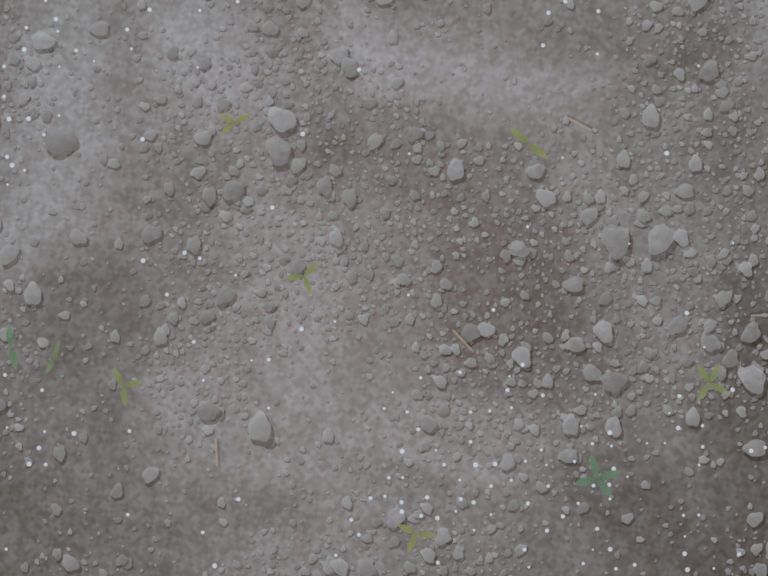
Write a WebGL 2 fragment shader that draws this texture.

```glsl
#version 300 es
precision highp float;
// Dry grey-brown soil with crumbs, pebbles, pale specks, straw and a few seedlings.
#define SOIL vec3(0.482, 0.472, 0.469)
#define STONE vec3(0.562, 0.552, 0.549)
#define SPECK vec3(0.80, 0.83, 0.88)
#define STRAW vec3(0.64, 0.57, 0.50)
#define LEAF_COOL vec3(0.36, 0.48, 0.39)
#define LEAF_WARM vec3(0.51, 0.53, 0.33)
#define RELIEF 0.29
#define GRAIN 0.085
#define SHADOW 0.23
#define SOFT 0.0019
#define SPROUTS 9
#define STRAWS 4

uniform vec2 u_resolution;
out vec4 fragColor;

float hash(vec2 p) {
  return fract(sin(dot(p, vec2(127.1, 311.7))) * 43758.5453);
}

vec2 hash2(vec2 p) {
  return vec2(hash(p), hash(p + 19.7));
}

float noise(vec2 p) {
  vec2 i = floor(p), f = fract(p);
  f = f * f * (3.0 - 2.0 * f);
  return mix(mix(hash(i), hash(i + vec2(1, 0)), f.x),
             mix(hash(i + vec2(0, 1)), hash(i + vec2(1, 1)), f.x), f.y);
}

float fbm(vec2 p) {
  float sum = 0.0, amp = 0.53;
  for (int i = 0; i < 4; i++) {
    sum += amp * noise(p);
    p = mat2(1.6, 1.2, -1.2, 1.6) * p + 7.3;
    amp *= 0.5;
  }
  return sum;
}

vec2 rotate(vec2 p, float a) {
  float c = cos(a), s = sin(a);
  return vec2(c * p.x + s * p.y, c * p.y - s * p.x);
}

float fill(float d) {
  return smoothstep(SOFT, -SOFT, d);
}

// Signed distance to an irregular, slightly stretched lump.
float lump(vec2 p, float r, float seed) {
  p = rotate(p, seed * 6.28) * vec2(0.87, 1.15);
  float a = atan(p.y, p.x + 1e-5);
  float wobble = 0.09 * sin(3.0 * a + seed * 40.0) + 0.05 * sin(5.0 * a + seed * 90.0);
  return length(p) - r * (1.0 + wobble);
}

// One layer of scattered stones, gathered into loose clusters.
vec3 stones(vec3 col, vec2 p, float cell, float amount, float seed) {
  vec2 base = floor(p / cell);
  for (int j = -1; j <= 1; j++)
  for (int i = -1; i <= 1; i++) {
    vec2 id = base + vec2(i, j);
    vec2 key = id + seed;
    vec2 center = (id + 0.15 + 0.7 * hash2(key)) * cell;
    float cluster = smoothstep(0.25, 0.72, noise(center * 6.0 + 3.0));
    if (hash(key + 5.3) > amount * (0.25 + 1.2 * cluster)) continue;
    float k = hash(key + 11.9), tone = hash(key + 31.1);
    float r = cell * mix(0.17, 0.38, k * k);
    vec2 d = p - center;
    float shadow = fill(lump(d - r * vec2(0.22, -0.40), r * 1.06, tone));
    col *= 1.0 - SHADOW * shadow;
    float light = dot(d, vec2(-0.45, 0.85)) / r;
    vec3 face = STONE * (0.89 + 0.20 * tone);
    face += 0.045 * light + 0.06 * (noise(rotate(p, 0.5) * 100.0) - 0.5);
    col = mix(col, face, 0.82 * fill(lump(d, r, tone)));
  }
  return col;
}

// Small bright mineral specks.
vec3 specks(vec3 col, vec2 p) {
  float cell = 0.030;
  vec2 id = floor(p / cell);
  vec2 center = (id + 0.2 + 0.6 * hash2(id + 71.0)) * cell;
  float chance = 0.03 + 0.28 * smoothstep(0.45, 0.75, noise(center * 4.0 + 40.0));
  float r = mix(0.0018, 0.0044, hash(id + 83.0));
  float on = step(hash(id + 97.0), chance);
  return mix(col, SPECK, 0.85 * on * fill(length(p - center) - r));
}

// Dry stalks.
vec3 straws(vec3 col, vec2 p, float aspect) {
  for (int i = 0; i < STRAWS; i++) {
    vec2 h = hash2(vec2(float(i), 58.0));
    vec2 q = rotate(p - h * vec2(aspect, 1.0), 1.0 + 2.2 * h.x);
    q.x -= clamp(q.x, -0.022, 0.022);
    col *= 1.0 - 0.12 * fill(length(q + vec2(0.0, 0.004)) - 0.002);
    col = mix(col, STRAW, 0.8 * fill(length(q) - 0.0019));
  }
  return col;
}

// Seedlings: pointed leaves fanned around a stem.
vec3 sprouts(vec3 col, vec2 p, float aspect) {
  for (int i = 0; i < SPROUTS; i++) {
    float n = float(i);
    vec2 root = vec2(fract(n * 0.618 + 0.07) * aspect, 0.06 + 0.88 * hash(vec2(n, 4.0)));
    float size = mix(0.028, 0.056, hash(vec2(n, 9.0)));
    vec3 green = mix(LEAF_COOL, LEAF_WARM, hash(vec2(n, 23.0)));
    float leaves = 2.0 + floor(3.0 * hash(vec2(n, 14.0)));
    for (float k = 0.0; k < leaves; k++) {
      float a = 6.28 * (k / leaves + hash(vec2(n, 2.0))) + hash(vec2(n, k + 30.0));
      vec2 q = rotate(p - root, a) / size;
      float t = clamp(q.x, 0.0, 1.0);
      float width = 0.15 * sin(3.1416 * t) + 0.015;
      float d = max(abs(q.y) - width, abs(q.x - 0.5) - 0.5);
      col = mix(col, green + 0.08 * (t - 0.5), 0.85 * fill(d * size));
    }
  }
  return col;
}

void main() {
  vec2 p = gl_FragCoord.xy / u_resolution.y;
  float aspect = u_resolution.x / u_resolution.y;
  // Soft ground relief, warmer toward the middle
  vec2 warp = vec2(noise(p * 3.0), noise(p * 3.0 + 20.0));
  float relief = fbm(rotate(p, -0.6) * vec2(3.5, 5.0) + warp);
  vec2 mid = p - 0.5 * vec2(aspect, 1.0);
  vec3 col = SOIL + RELIEF * (relief - 0.5);
  col += vec3(0.010, -0.006, -0.008) * exp(-5.0 * dot(mid, mid));
  col += 0.035 * mid.y - 0.04 * smoothstep(0.5, 0.85, length(mid - vec2(-0.1, 0.1)));
  col += GRAIN * (noise(rotate(p, 0.7) * 150.0) - 0.5);
  col += 0.5 * GRAIN * (noise(rotate(p, 0.3) * 65.0) - 0.5);
  // Crumbs to pebbles
  col = stones(col, p, 0.014, 0.50, 1.0);
  col = stones(col, p, 0.027, 0.38, 13.0);
  col = stones(col, p, 0.046, 0.24, 37.0);
  col = stones(col, p, 0.078, 0.17, 59.0);
  // Skylight cools the brighter tones
  col += (col.g - 0.46) * vec3(-0.06, 0.03, 0.12) + vec3(0.0, 0.002, 0.004);
  // Scattered extras
  col = specks(col, p);
  col = straws(col, p, aspect);
  col = sprouts(col, p, aspect);
  fragColor = vec4(clamp(col, 0.0, 1.0), 1.0);
}
```
